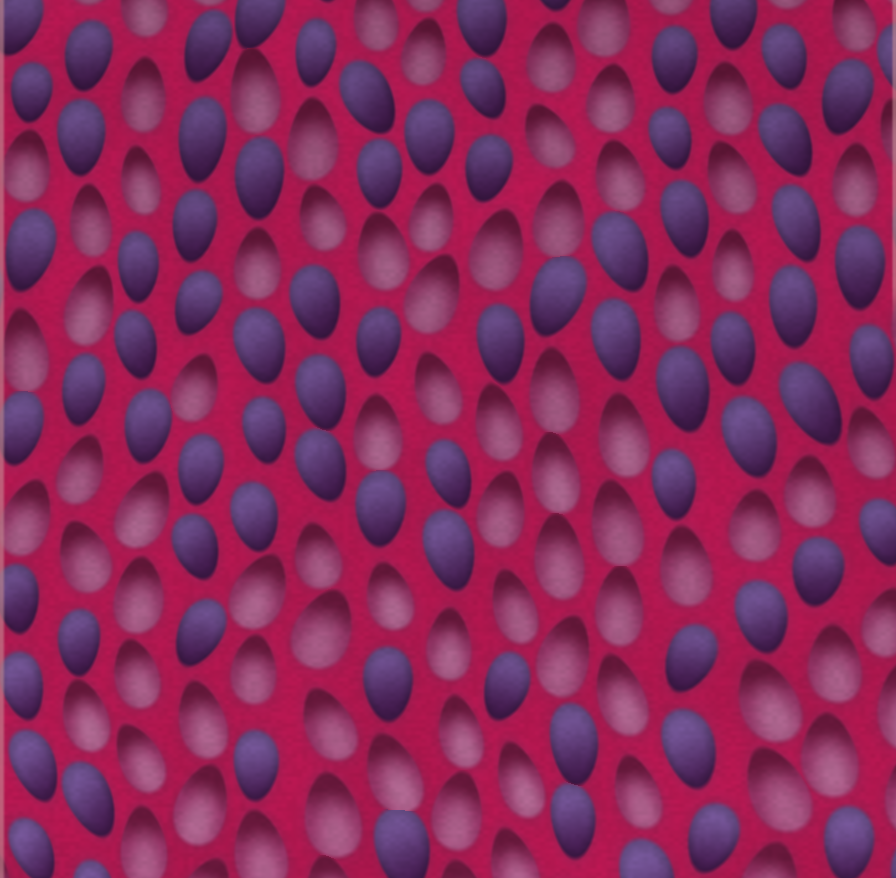
Reproduce this pattern procedurally as a Shadertoy shader.

```glsl
// Violet seeds and rosy pits scattered in staggered columns over crimson cloth.

const vec2 PITCH = vec2(0.066, 0.094);        // column and row spacing
const vec2 SEED_RADII = vec2(0.0258, 0.0425); // half width and half height

const vec3 CRIMSON = vec3(0.70, 0.085, 0.305);
const vec3 CRIMSON_SHADE = vec3(0.58, 0.125, 0.32);
const vec3 VIOLET_LIGHT = vec3(0.43, 0.32, 0.56);
const vec3 VIOLET_DARK = vec3(0.25, 0.10, 0.29);
const vec3 PIT_LIGHT = vec3(0.64, 0.38, 0.53);
const vec3 PIT_ROSE = vec3(0.53, 0.18, 0.36);
const vec3 PIT_DARK = vec3(0.37, 0.085, 0.21);
const vec3 PALE_BORDER = vec3(0.78, 0.55, 0.58);

struct Seed {
    float dist;  // signed distance to the outline
    vec2 local;  // position inside, about -1 to 1
    float isPit; // 1 for a hollow pit, 0 for a violet seed
    float tone;  // random brightness
};

vec2 hash2(vec2 p) {
    vec3 h = fract(p.xyx * vec3(0.1031, 0.1030, 0.0973));
    h += dot(h, h.yzx + 33.33);
    return fract((h.xx + h.yz) * h.zy);
}

float noise(vec2 p) {
    vec2 i = floor(p), f = fract(p);
    f = f * f * (3.0 - 2.0 * f);
    return mix(mix(hash2(i).x, hash2(i + vec2(1, 0)).x, f.x),
               mix(hash2(i + vec2(0, 1)).x, hash2(i + vec2(1, 1)).x, f.x), f.y);
}

vec2 rotate(vec2 p, float angle) {
    float c = cos(angle), s = sin(angle);
    return vec2(c * p.x - s * p.y, s * p.x + c * p.y);
}

// Uneven rows, with larger cells towards the lower right.
vec2 warp(vec2 p) {
    float low = 1.0 - p.y;
    vec2 grow = vec2(-p.x * p.x * low, p.x * low * low) * 0.065;
    vec2 sway = vec2(noise(p * 4.0), noise(p * 4.0 + 17.0)) - 0.5;
    return p + grow + 0.028 * sway;
}

Seed makeSeed(vec2 offset, vec2 id) {
    vec2 kind = hash2(id + 41.0), shape = hash2(id + 83.0);
    float isPit = step(0.5, kind.x);
    float lean = (shape.x + hash2(id + 127.0).x - 1.0) * 0.5;
    vec2 radii = SEED_RADII * mix(0.88, 1.08, shape.y);
    vec2 q = rotate(offset, lean) / radii;
    // Seeds taper downwards, pits taper upwards.
    float taper = mix(0.17, -0.24, isPit);
    vec2 egg = vec2(q.x / (1.0 + taper * clamp(q.y, -1.2, 1.2)), q.y);
    return Seed((length(egg) - 1.0) * radii.x, egg, isPit, kind.y);
}

Seed nearestSeed(vec2 p) {
    Seed best = Seed(1.0, vec2(0), 0.0, 0.0);
    vec2 cell = p / PITCH;
    for (int i = -1; i <= 1; i++) {
        float column = floor(cell.x) + float(i);
        float stagger = 0.5 * mod(column, 2.0);
        for (int j = -1; j <= 1; j++) {
            vec2 id = vec2(column, floor(cell.y - stagger) + float(j));
            vec2 jitter = (hash2(id) - 0.5) * vec2(0.22, 0.15);
            vec2 center = (id + vec2(0.5, 0.5 + stagger) + jitter) * PITCH;
            Seed candidate = makeSeed(p - center, id);
            if (candidate.dist < best.dist) best = candidate;
        }
    }
    return best;
}

vec3 violetColor(vec2 q, float tone) {
    float light = smoothstep(-1.0, 0.95, q.y - 0.22 * q.x + 0.3 * (tone - 0.5));
    float rim = smoothstep(0.55, 1.05, length(q));
    return mix(VIOLET_DARK, VIOLET_LIGHT, light) * (1.0 - 0.2 * rim);
}

vec3 pitColor(vec2 q, float tone) {
    vec3 col = mix(PIT_ROSE, PIT_DARK, smoothstep(-0.1, 0.75, q.y));
    float glow = 1.0 - smoothstep(0.1, 1.0, length((q - vec2(0.05, -0.48)) * vec2(0.95, 0.85)));
    return mix(col, PIT_LIGHT, glow * mix(0.75, 1.0, tone));
}

void mainImage(out vec4 fragColor, in vec2 fragCoord) {
    vec2 p = fragCoord / iResolution.y;
    float aspect = iResolution.x / iResolution.y;
    float pixel = 1.0 / iResolution.y;
    Seed seed = nearestSeed(warp(p));

    // Cloth, shaded close to each outline
    float shade = exp(-max(seed.dist, 0.0) * 170.0);
    vec3 col = mix(CRIMSON, CRIMSON_SHADE, 0.75 * shade);
    col *= 0.96 + 0.08 * noise(p * 9.0);

    // Seeds and pits, slightly brighter towards the bottom
    vec3 body = mix(violetColor(seed.local, seed.tone),
                    pitColor(seed.local, seed.tone), seed.isPit);
    body *= mix(1.09, 0.94, p.y);
    float blur = max(0.0024, pixel);
    col = mix(col, body, 1.0 - smoothstep(-blur, blur, seed.dist));

    // Fine woven grain
    col *= 1.0 + 0.07 * (noise(p * vec2(170.0, 230.0)) - 0.5);

    // Worn pale edges on the left and the upper right
    float left = 1.0 - smoothstep(0.002, 0.007, p.x);
    float right = smoothstep(aspect - 0.006, aspect - 0.002, p.x) * smoothstep(0.62, 0.68, p.y);
    col = mix(col, PALE_BORDER, 0.6 * max(left, right));

    fragColor = vec4(col, 1.0);
}
```
